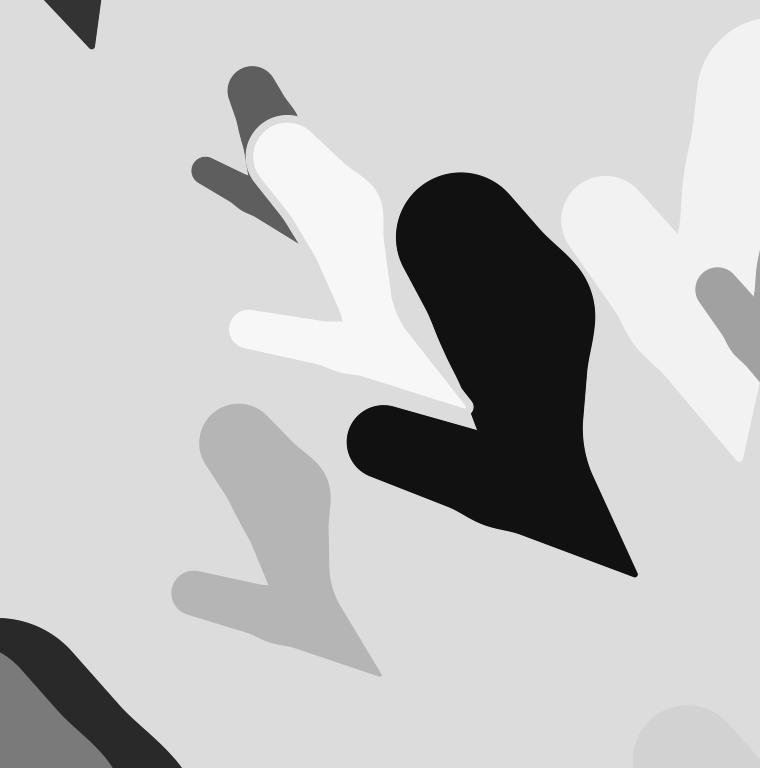
This pattern is drawn by a WebGL 2 fragment shader. Its source:

```glsl
#version 300 es
precision highp float;

uniform vec2 u_resolution;
out vec4 outColor;

// Tones
const float PAPER = 0.863;
const float INNER_DARK_TONE = 0.48;
const float INNER_PALE_TONE = 0.63;

// Layout, in canvas heights
const vec2 RISING_CENTRE = vec2(0.64, 0.478);
const float RISING_STEP = 0.29;
const vec2 RISING_BEND = vec2(0.15, 0.055);
const vec2 CROSS_START = vec2(0.53, 0.47);
const vec2 CROSS_STEP = vec2(-0.10, 0.16);
const vec4 CROSS_COUNTS = vec4(-4.0, 4.6, 2.0, 1.0);
const float HALO = 0.010;
const float TURN_JITTER = 0.08;
const float BLEND = 0.15;

// Each heart: size, lobe width, turn, tone
const int HEARTS = 8;
const int RISING = 4;
const vec4 STYLE[HEARTS] = vec4[HEARTS](
    vec4(0.200, 1.00,  0.00, 0.16),
    vec4(0.093, 0.85,  0.05, 0.71),
    vec4(0.130, 1.00,  0.00, 0.066),
    vec4(0.125, 1.25, -0.60, 0.95),
    vec4(0.110, 1.00,  0.00, 0.825),
    vec4(0.120, 1.20, -0.50, 0.20),
    vec4(0.055, 0.90, -0.20, 0.37),
    vec4(0.105, 0.65,  0.12, 0.97));

// Heart skeleton: xy is a joint, z its radius
const vec3 TALL_TOP  = vec3(-0.35,  1.63, 0.65);
const vec3 TALL_MID  = vec3( 0.22,  0.85, 0.76);
const vec3 TALL_BASE = vec3( 0.45, -0.55, 0.45);
const vec3 SIDE_END  = vec3(-1.07, -0.44, 0.37);
const vec3 SIDE_BASE = vec3( 0.10, -0.80, 0.43);
const vec3 TIP       = vec3( 1.48, -1.70, 0.03);

float hash(float n) {
    return fract(sin(n * 127.1) * 43758.5453);
}

float smoothMin(float a, float b) {
    float h = max(BLEND - abs(a - b), 0.0) / BLEND;
    return min(a, b) - h * h * BLEND * 0.25;
}

vec2 rotate(vec2 p, float angle) {
    float c = cos(angle), s = sin(angle);
    return vec2(c * p.x - s * p.y, s * p.x + c * p.y);
}

// Distance to the hull of two circles
float taper(vec2 p, vec3 a, vec3 b, float width) {
    vec2 axis = b.xy - a.xy;
    float len = length(axis);
    axis /= len;
    vec2 q = p - a.xy;
    float along = dot(q, axis);
    float across = abs(q.x * axis.y - q.y * axis.x);
    float slope = (a.z - b.z) * width / len;
    float t = clamp(along - across * slope / sqrt(1.0 - slope * slope), 0.0, len);
    return length(vec2(along - t, across)) - mix(a.z, b.z, t / len) * width;
}

// Lopsided heart: two curved lobes that share a tip
float heart(vec2 p, vec2 centre, float size, float width, float turn) {
    vec2 q = rotate((p - centre) / size, -turn);
    float tall = smoothMin(taper(q, TALL_TOP, TALL_MID, width),
                           taper(q, TALL_MID, TALL_BASE, width));
    tall = smoothMin(tall, taper(q, TALL_BASE, TIP, width));
    float side = smoothMin(taper(q, SIDE_END, SIDE_BASE, width),
                           taper(q, SIDE_BASE, TIP, width));
    return min(tall, side) * size;
}

// A bent rising row, then a straight row across it
vec2 heartCentre(int i) {
    if (i >= RISING) return CROSS_START + CROSS_STEP * CROSS_COUNTS[i - RISING];
    float t = float(i) - 2.0;
    return RISING_CENTRE + vec2(RISING_STEP * t, dot(RISING_BEND, vec2(t, t * t * t)));
}

float cover(float dist) {
    float pixel = 1.0 / u_resolution.y;
    return 1.0 - smoothstep(-0.6 * pixel, 0.6 * pixel, dist);
}

void main() {
    vec2 p = gl_FragCoord.xy / u_resolution.y;
    float tone = PAPER;

    for (int i = 0; i < HEARTS; i++) {
        vec4 style = STYLE[i];
        vec2 centre = heartCentre(i);
        float turn = style.z + (hash(float(i) + 1.0) - 0.5) * TURN_JITTER;
        float dist = heart(p, centre, style.x, style.y, turn);

        // Paper-coloured gap around the crossing row
        if (i >= RISING) tone = mix(tone, PAPER, cover(dist - HALO));
        tone = mix(tone, style.w, cover(dist));

        // Nested heart at both ends of the rising row
        if (i == 0 || i == RISING - 1) {
            float order = float(i);
            vec2 shift = vec2(0.3, -0.3) * (order - 1.0) * style.x;
            float inner = heart(p, centre + shift, style.x * (0.8 - 0.1 * order), style.y, turn);
            float innerTone = i == 0 ? INNER_DARK_TONE : INNER_PALE_TONE;
            tone = mix(tone, innerTone, cover(max(inner, dist)));
        }
    }
    outColor = vec4(vec3(tone), 1.0);
}
```
